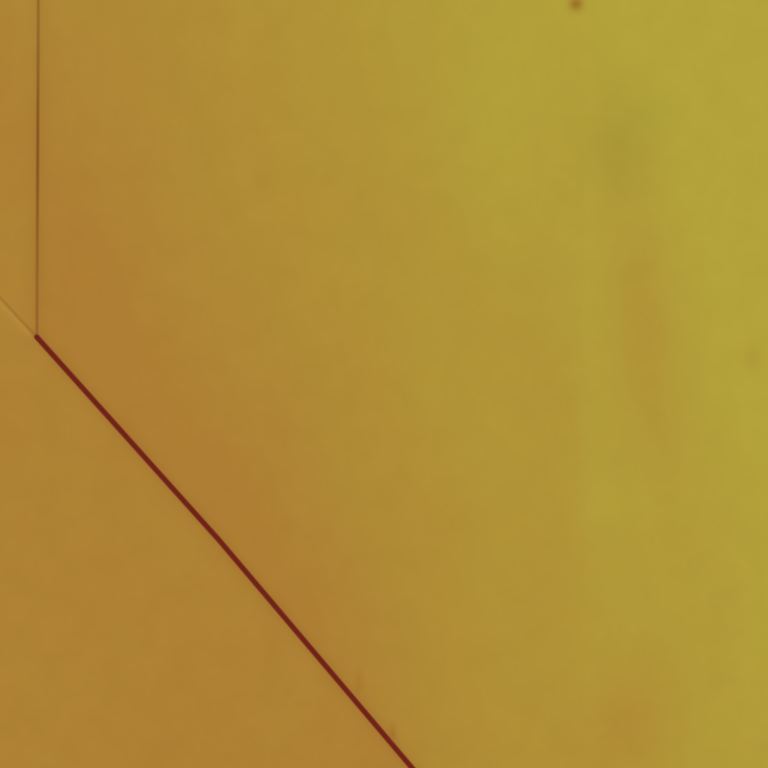
Write a Shadertoy shader that draws this texture.

```glsl
// Ochre folded sheet with a dark diagonal seam, a thin upright seam and soft olive folds.

const vec3 OCHRE = vec3(0.680, 0.490, 0.200);
const vec3 OLIVE = vec3(0.700, 0.630, 0.225);
const vec3 SEAM_DARK = vec3(0.42, 0.11, 0.09);
const vec3 SEAM_BROWN = vec3(0.53, 0.29, 0.12);
const vec2 CORNER = vec2(0.048, 0.561);    // where the seams meet
const vec2 BEND = vec2(0.285, 0.297);      // slight kink in the diagonal
const vec2 SEAM_END = vec2(0.540, -0.004);
const vec2 EDGE_START = vec2(-0.005, 0.618);
const float SEAM_WIDTH = 0.0033;
const float FOLD_X = 0.759;
const float GRAIN = 0.045;

vec2 hashGradient(vec2 cell) {
    vec3 p = fract(cell.xyx * vec3(0.1031, 0.1030, 0.0973));
    p += dot(p, p.yzx + 33.33);
    float angle = 6.2832 * fract((p.x + p.y) * p.z);
    return vec2(cos(angle), sin(angle));
}

float gradientNoise(vec2 p) {
    vec2 i = floor(p), f = fract(p);
    vec2 u = f * f * f * (f * (f * 6.0 - 15.0) + 10.0);
    vec2 e = vec2(0.0, 1.0);
    float low = mix(dot(hashGradient(i), f),
                    dot(hashGradient(i + e.yx), f - e.yx), u.x);
    float high = mix(dot(hashGradient(i + e.xy), f - e.xy),
                     dot(hashGradient(i + e.yy), f - e.yy), u.x);
    return mix(low, high, u.y);
}

float fbm(vec2 p) {
    float sum = 0.0, amp = 0.5;
    for (int i = 0; i < 4; i++) {
        sum += amp * gradientNoise(p);
        p = p * 2.03 + 17.3;
        amp *= 0.55;
    }
    return sum;
}

float segmentDistance(vec2 p, vec2 a, vec2 b) {
    vec2 ab = b - a;
    return length(p - a - ab * clamp(dot(p - a, ab) / dot(ab, ab), 0.0, 1.0));
}

// Signed distance to the line through a and b, positive on the upper right
float sideOf(vec2 p, vec2 a, vec2 b) {
    vec2 dir = normalize(b - a);
    return dot(p - a, vec2(-dir.y, dir.x));
}

float blob(vec2 p, vec2 centre, vec2 radius) {
    vec2 q = (p - centre) / radius;
    return exp(-dot(q, q));
}

float stroke(float dist, float width, float blur) {
    return 1.0 - smoothstep(width - blur, width + blur, dist);
}

void mainImage(out vec4 fragColor, in vec2 fragCoord) {
    vec2 uv = fragCoord / iResolution.xy;
    float blur = max(0.0017, 0.8 / iResolution.y);

    // Broad shift from ochre to olive, darkest beside the diagonal
    float side = sideOf(uv, CORNER, SEAM_END);
    float upper = -0.28 + 1.12 * uv.x + 0.44 * uv.y;
    upper -= 0.20 * exp(-pow(side / 0.16, 2.0)) * (1.0 - smoothstep(0.4, 0.6, uv.x));
    upper = max(upper, 0.04);
    float lower = 0.13 + 0.10 * (uv.y - 0.3);
    float flapSide = uv.x < BEND.x ? sideOf(uv, CORNER, BEND) : sideOf(uv, BEND, SEAM_END);
    float olive = mix(lower, upper, smoothstep(-blur, blur, flapSide));
    float leftStrip = 1.0 - smoothstep(-blur, blur, uv.x - CORNER.x);
    olive += 0.07 * leftStrip * smoothstep(-blur, blur, flapSide);

    // Upright fold on the right, with its brown hollows and olive ridges
    float pastFold = smoothstep(-0.004, 0.006, uv.x - FOLD_X);
    float bentX = uv.x + 0.13 * (uv.y - 0.6);
    olive += 0.05 * pastFold * exp(-(uv.x - FOLD_X) / 0.04);
    olive -= 0.30 * blob(vec2(bentX, uv.y), vec2(0.835, 0.57), vec2(0.045, 0.17));
    olive -= 0.20 * blob(uv, vec2(0.82, 0.06), vec2(0.055, 0.07));
    olive -= 0.07 * blob(uv, vec2(0.71, 0.55), vec2(0.04, 0.30));
    olive += 0.13 * blob(uv, vec2(0.80, 0.34), vec2(0.05, 0.04));
    olive += 0.10 * blob(uv, vec2(0.65, 0.84), vec2(0.08, 0.14));

    // Mottling and fine grain
    olive += 0.13 * fbm(uv * vec2(7.0, 5.0));
    olive += GRAIN * fbm(uv * vec2(65.0, 48.0) + 9.0);
    vec3 col = mix(OCHRE, OLIVE, clamp(olive, -0.08, 1.05));
    col *= 1.0 + 0.025 * fbm(uv * 24.0 + 31.0);
    col *= 1.0 - 0.045 * blob(uv, vec2(0.81, 0.82), vec2(0.05, 0.07));

    // Thin upright seam, strongest halfway up
    float upright = segmentDistance(uv, CORNER, vec2(CORNER.x + 0.002, 1.01));
    float strength = 0.40 + 0.35 * blob(uv, vec2(CORNER.x, 0.80), vec2(1.0, 0.11));
    col = mix(col, SEAM_BROWN, strength * stroke(upright, 0.0018, blur));
    col *= 1.0 - 0.05 * exp(-upright / 0.007);

    // Faint edge running off to the left
    float edge = segmentDistance(uv, EDGE_START, CORNER);
    col = mix(col, SEAM_BROWN, 0.30 * stroke(edge, 0.0018, blur));
    float rim = segmentDistance(uv, EDGE_START - vec2(0.0, 0.007), CORNER - vec2(0.0, 0.007));
    col += 0.03 * exp(-rim / 0.005);

    // Dark diagonal seam with a soft shadow
    float seam = min(segmentDistance(uv, CORNER, BEND), segmentDistance(uv, BEND, SEAM_END));
    col = mix(col, SEAM_BROWN, 0.32 * exp(-seam / 0.006));
    col = mix(col, SEAM_DARK, 0.92 * stroke(seam, SEAM_WIDTH, blur));

    // Small stains
    float stain = blob(uv, vec2(0.750, 0.995), vec2(0.009, 0.009));
    stain += 0.45 * blob(uv, vec2(0.511, 0.045), vec2(0.005, 0.010));
    stain += 0.25 * blob(uv, vec2(0.468, 0.112), vec2(0.006, 0.015));
    stain += 0.20 * blob(uv, vec2(0.980, 0.535), vec2(0.012, 0.015));
    stain += 0.12 * blob(uv, vec2(0.342, 0.765), vec2(0.012, 0.016));
    col = mix(col, SEAM_BROWN, 0.5 * stain);

    fragColor = vec4(clamp(col, 0.0, 1.0), 1.0);
}
```
